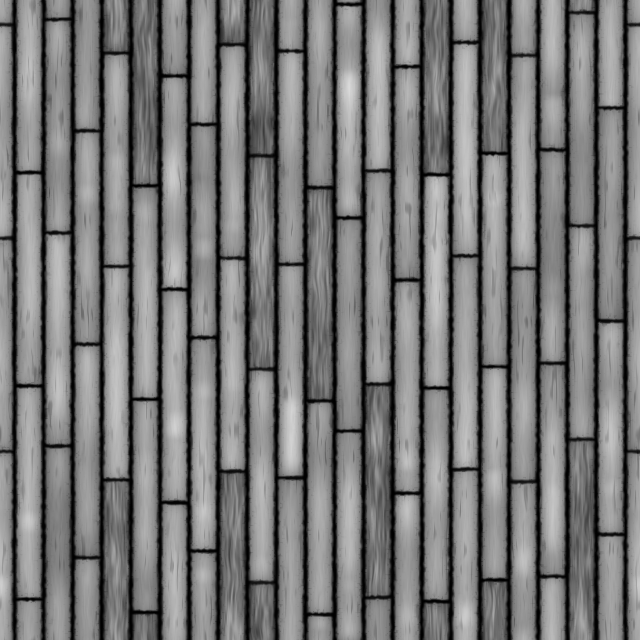
Reproduce this texture map procedurally as a WebGL 1 fragment shader.

```glsl
precision highp float;
// Staggered grey planks: 22 upright columns, each cut into 3 boards per tile.
// Soft black gaps come from edge distances; tone, glow and grain are hashed per
// board and use board-local coordinates, so everything wraps with the tile.

uniform vec2 u_resolution;

const float COLUMNS = 22.0;
const float BOARDS = 3.0;          // boards down each column
const float STAGGER = 0.39;        // random joint shift, in board lengths
const float GAP_WIDTH = 0.0064;    // black side gap, in canvas units
const float JOINT_WIDTH = 0.0050;  // black end joint
const float SHADE_REACH = 0.0088;  // soft shade beside the gaps
const float SIDE_SHADE = 0.58;
const float END_SHADE = 0.22;
const float BOARD_TONE = 0.67;
const float TONE_SPREAD = 0.10;
const float WORN_TONE = 0.52;
const float WORN_SHARE = 0.18;     // share of dark, weathered boards
const float GLOW = 0.20;           // slow light and dark drift along a board

float hash(vec2 p) {
  vec3 q = fract(p.xyx * vec3(0.1031, 0.1030, 0.0973));
  q += dot(q, q.yzx + 33.33);
  return fract((q.x + q.y) * q.z);
}

float noise(vec2 p) {
  vec2 i = floor(p);
  vec2 f = fract(p);
  f = f * f * (3.0 - 2.0 * f);
  float low = mix(hash(i), hash(i + vec2(1.0, 0.0)), f.x);
  float high = mix(hash(i + vec2(0.0, 1.0)), hash(i + vec2(1.0, 1.0)), f.x);
  return mix(low, high, f.y);
}

void main() {
  vec2 uv = gl_FragCoord.xy / u_resolution;

  // Columns straddle the left and right border; odd ones shift half a board.
  float x = uv.x * COLUMNS + 0.5;
  float column = mod(floor(x), COLUMNS);
  float shift = 0.5 * mod(column, 2.0) + STAGGER * hash(vec2(column, 7.0));
  float y = uv.y * BOARDS + shift;
  vec2 id = vec2(column, mod(floor(y), BOARDS));
  vec2 cell = vec2(fract(x), fract(y));
  vec2 local = cell / vec2(COLUMNS, BOARDS);
  vec2 edge = min(cell, 1.0 - cell) / vec2(COLUMNS, BOARDS);

  // Random character of this board
  vec2 seed = 60.0 * vec2(hash(id + 11.3), hash(id + 41.7));
  float worn = step(hash(id + 23.1), WORN_SHARE);
  float tone = BOARD_TONE + TONE_SPREAD * (hash(id + 5.9) - 0.5);
  tone = mix(tone, WORN_TONE, worn);

  // Broad glow, strongest along the middle
  float drift = noise(local * vec2(16.0, 13.0) + seed) - 0.45;
  float middle = sin(3.14159 * cell.x);
  float highlight = smoothstep(0.72, 1.0, noise(vec2(0.5, local.y * 16.0) + seed.yx));
  tone += GLOW * drift * (0.4 + 0.6 * middle) + 0.13 * highlight * middle * (1.0 - worn);

  // Long wavering grain: sparse scratches, dense on worn boards
  vec2 bent = local + vec2(0.004 * noise(local * vec2(50.0, 28.0) + seed), 0.0);
  float streak = noise(bent * vec2(300.0, 34.0) + seed);
  float fine = noise(bent * vec2(520.0, 60.0) + seed.yx);
  float patches = noise(local * vec2(45.0, 18.0) + seed + 9.0);
  float scratch = smoothstep(0.68, 0.98, streak) * smoothstep(0.3, 0.7, patches);
  float weather = 0.24 * (streak - 0.5) + 0.12 * (fine - 0.5) - 0.14 * (patches - 0.4);
  tone += mix(0.04 * (fine - 0.5) - 0.15 * scratch, weather, worn);

  // Ragged rims and small dark specks beside the gaps
  float rough = noise(local * vec2(210.0, 130.0) + seed) - 0.5;
  float speck = smoothstep(0.70, 0.92, noise(local * 330.0 + seed.yx));
  float rim = exp(-min(edge.x, edge.y) / 0.0045);
  tone *= 1.0 - 0.55 * speck * rim;

  // Gap and joint with their soft shade
  vec2 ragged = max(edge + rough * vec2(0.0024, 0.0020), 0.0);
  float gap = smoothstep(0.0, GAP_WIDTH, ragged.x);
  float joint = smoothstep(0.0003, JOINT_WIDTH, ragged.y);
  float depth = 0.82 + 0.18 * hash(vec2(column, 31.0));
  vec2 shade = 1.0 - vec2(SIDE_SHADE, END_SHADE) * exp(-edge / SHADE_REACH);
  tone *= gap * mix(1.0, joint, depth) * shade.x * shade.y;

  gl_FragColor = vec4(vec3(clamp(tone, 0.0, 1.0)), 1.0);
}
```
